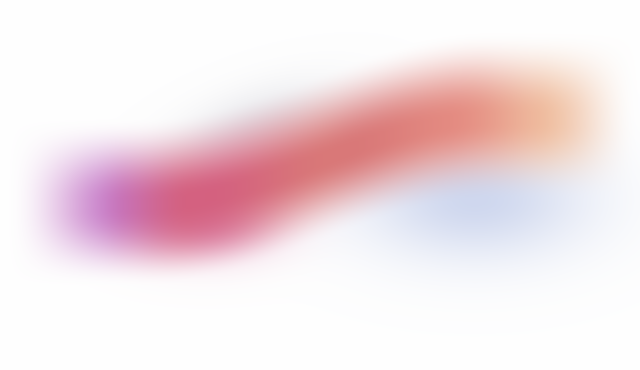
Reproduce this background procedurally as a Shadertoy shader.

```glsl
// A soft blurred ribbon of colour sweeping up from violet to peach on white.
// A curved spine with feathered sides carries a horizontal colour ramp;
// elliptical glows below it tint the fading edges.

const vec3 PAPER   = vec3(0.995);
const vec3 VIOLET  = vec3(0.77, 0.47, 0.78);
const vec3 ROSE    = vec3(0.83, 0.38, 0.50);
const vec3 SALMON  = vec3(0.85, 0.47, 0.47);
const vec3 CORAL   = vec3(0.895, 0.55, 0.51);
const vec3 PEACH   = vec3(0.94, 0.75, 0.63);
const vec3 BLUE    = vec3(0.80, 0.835, 0.93);
const vec3 GREY    = vec3(0.83, 0.83, 0.86);
const vec3 MAGENTA = vec3(0.84, 0.43, 0.63);

// Ribbon geometry, in fractions of the canvas
const vec2  SPINE_X      = vec2(0.221, 0.768);  // where the rise starts and ends
const vec2  SPINE_Y      = vec2(0.446, 0.680);  // heights before and after the rise
const vec2  LEFT_FADE    = vec2(0.01, 0.20);
const vec2  RIGHT_FADE   = vec2(0.84, 1.0);
const float CORE         = 0.011;               // half height of the solid core
const float REACH_ABOVE  = 0.236;
const float REACH_BELOW  = 0.221;

// Gaussian ellipse; slope shears it upward to the right
float glow(vec2 uv, vec2 centre, vec2 spread, float slope) {
    vec2 d = uv - centre;
    d.y -= slope * d.x;
    d /= spread;
    return exp(-0.5 * dot(d, d));
}

float ribbonCoverage(vec2 uv) {
    float spine = mix(SPINE_Y.x, SPINE_Y.y, smoothstep(SPINE_X.x, SPINE_X.y, uv.x));
    float offset = uv.y - spine;
    float reach = mix(REACH_BELOW, REACH_ABOVE, smoothstep(-0.05, 0.05, offset));
    float sides = 1.0 - smoothstep(CORE, reach, abs(offset));
    float ends = smoothstep(LEFT_FADE.x, LEFT_FADE.y, uv.x)
               * (1.0 - smoothstep(RIGHT_FADE.x, RIGHT_FADE.y, uv.x));
    return sides * ends;
}

vec3 ribbonColour(float x) {
    vec3 c = mix(VIOLET, ROSE, smoothstep(0.14, 0.30, x));
    c = mix(c, SALMON, smoothstep(0.32, 0.52, x));
    c = mix(c, CORAL, smoothstep(0.54, 0.74, x));
    return mix(c, PEACH, smoothstep(0.70, 0.88, x));
}

void mainImage(out vec4 fragColor, in vec2 fragCoord) {
    vec2 uv = fragCoord / iResolution.xy;
    vec3 col = PAPER;

    // Glows beneath the ribbon
    col = mix(col, BLUE, 0.95 * glow(uv, vec2(0.742, 0.46), vec2(0.124, 0.113), 0.0));
    col = mix(col, GREY, 0.55 * glow(uv, vec2(0.40, 0.66), vec2(0.09, 0.07), 0.5));
    col = mix(col, MAGENTA, 0.70 * glow(uv, vec2(0.319, 0.403), vec2(0.078, 0.068), 0.0));

    // Ribbon
    col = mix(col, ribbonColour(uv.x), ribbonCoverage(uv));

    fragColor = vec4(col, 1.0);
}
```
